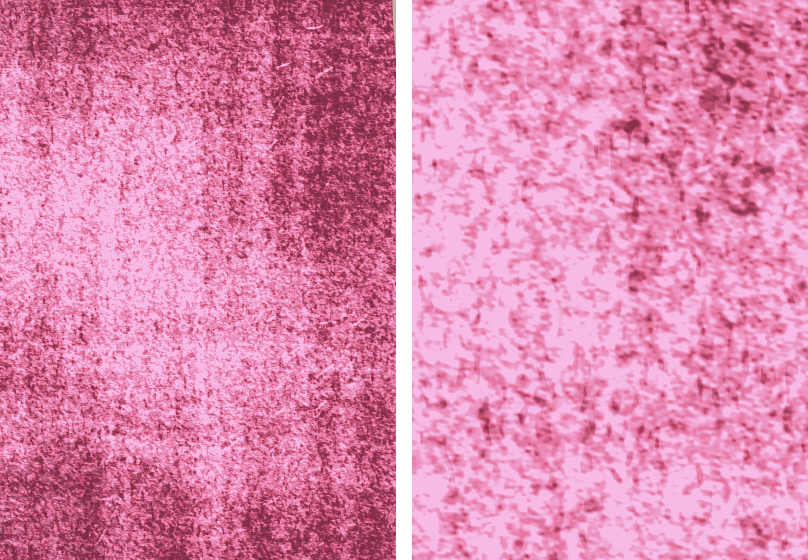
Left: the whole. Right: its middle third, enlarged.
A Shadertoy shader for this texture:

```glsl
const vec3 WINE  = vec3(0.54, 0.19, 0.30);
const vec3 ROSE  = vec3(0.77, 0.30, 0.44);
const vec3 PINK  = vec3(0.91, 0.47, 0.64);
const vec3 CANDY = vec3(0.93, 0.58, 0.76);
const vec3 BLUSH = vec3(0.97, 0.73, 0.90);
const vec3 MAUVE = vec3(0.72, 0.41, 0.55);
const vec3 FLOOR = vec3(0.78, 0.68, 0.66);

const float BASE_TONE = 0.34;      // overall lightness of the pile
const float TUFT_SCALE = 215.0;    // tufts per canvas height
const float TUFT_CONTRAST = 0.62;
const float FIBRE_SCALE = 470.0;   // finest grain per canvas height
const float FIBRE_CONTRAST = 0.52;
const float FLECK_DEPTH = 0.30;    // dark gaps between tufts
const float STREAK_CONTRAST = 0.36;
const float SCRATCH_CELLS = 13.0;
const float SCRATCH_LIGHT = 0.55;

float hash(vec2 p) {
    vec3 q = fract(p.xyx * vec3(0.1031, 0.1030, 0.0973));
    q += dot(q, q.yzx + 33.33);
    return fract((q.x + q.y) * q.z);
}

float noise(vec2 p) {
    vec2 i = floor(p), f = fract(p);
    f = f * f * (3.0 - 2.0 * f);
    return mix(mix(hash(i), hash(i + vec2(1, 0)), f.x),
               mix(hash(i + vec2(0, 1)), hash(i + vec2(1, 1)), f.x), f.y);
}

// Noise centred on zero
float grain(vec2 p) { return noise(p) - 0.5; }

vec2 rotate(vec2 p, float a) {
    float c = cos(a), s = sin(a);
    return vec2(c * p.x - s * p.y, s * p.x + c * p.y);
}

float glow(vec2 uv, vec2 centre, vec2 radius) {
    vec2 d = (uv - centre) / radius;
    return exp(-dot(d, d));
}

// Broad worn and unworn zones
float wear(vec2 uv) {
    vec2 q = uv + 0.09 * vec2(grain(uv * 5.0), grain(uv * 6.0 + 40.0));
    float t = BASE_TONE;
    t += 0.56 * glow(q, vec2(0.20, 0.62), vec2(0.38, 0.21));
    t += 0.40 * glow(q, vec2(0.52, 0.38), vec2(0.42, 0.17));
    t += 0.28 * glow(q, vec2(0.35, 0.21), vec2(0.50, 0.035));
    t += 0.16 * glow(q, vec2(0.45, 0.80), vec2(0.22, 0.12));
    t -= 0.14 * glow(q, vec2(0.92, 0.76), vec2(0.25, 0.20));
    t -= 0.12 * smoothstep(0.82, 1.0, q.y);
    t -= 0.10 * smoothstep(0.18, 0.02, q.y);
    return t;
}

// Warp and weft bands, from broad to thread thin
float streaks(vec2 p) {
    float s = 0.75 * grain(vec2(p.x * 26.0, p.y * 1.5));
    s += 0.55 * grain(vec2(p.x * 2.0, p.y * 22.0) + 17.0);
    s += 0.50 * grain(vec2(p.x * 75.0, p.y * 4.0) + 31.0);
    s += 0.40 * grain(vec2(p.x * 6.0, p.y * 110.0) + 53.0);
    s += 0.50 * smoothstep(0.70, 0.92, noise(vec2(p.x * 31.0, p.y * 1.1) + 83.0));
    s += 0.45 * smoothstep(0.80, 0.97, noise(vec2(p.x * 5.0, p.y * 130.0) + 71.0));
    return s;
}

// Short tufts leaning in slowly changing directions
float tufts(vec2 p) {
    vec2 bend = vec2(grain(p * 60.0), grain(p * 60.0 + 90.0));
    vec2 q = rotate(p + 0.006 * bend, 0.6) * TUFT_SCALE;
    float body = grain(q * vec2(0.75, 1.15)) + 0.30 * grain(p * 90.0 + 61.0);
    vec2 leaning = rotate(q, 0.9) * vec2(0.42, 0.95);
    float fleck = smoothstep(0.64, 0.86, noise(leaning + 23.0));
    vec2 r = rotate(p, 0.3) * FIBRE_SCALE;
    float fibre = grain(r * vec2(0.7, 1.0)) + 0.5 * grain(p * vec2(220.0, 510.0));
    return TUFT_CONTRAST * body + FIBRE_CONTRAST * fibre - FLECK_DEPTH * (fleck - 0.12);
}

// Sparse bright creases, gathered in two columns
float scratches(vec2 p, vec2 uv, float px) {
    vec2 cell = floor(p * SCRATCH_CELLS);
    vec2 jitter = vec2(hash(cell + 3.0), hash(cell + 8.0)) - 0.5;
    vec2 d = fract(p * SCRATCH_CELLS) - 0.5 - 0.4 * jitter;
    d = rotate(d, -0.55 + 1.0 * (hash(cell + 14.0) - 0.5));
    d.y += 1.2 * d.x * d.x * jitter.x;
    float halfLength = mix(0.08, 0.27, hash(cell + 21.0));
    d.x = max(abs(d.x) - halfLength, 0.0);
    float columns = glow(uv, vec2(0.32, 0.5), vec2(0.10, 2.0))
                  + glow(uv, vec2(0.74, 0.5), vec2(0.17, 2.0));
    float present = step(hash(cell + 29.0), 0.6 * columns);
    float line = 1.0 - smoothstep(0.0005, 0.0014 + px, length(d) / SCRATCH_CELLS);
    return present * line * smoothstep(0.15, 0.5, noise(p * 90.0));
}

vec3 dye(float t) {
    vec3 c = mix(WINE, ROSE, smoothstep(0.05, 0.36, t));
    c = mix(c, PINK, smoothstep(0.34, 0.54, t));
    c = mix(c, CANDY, smoothstep(0.56, 0.78, t));
    return mix(c, BLUSH, smoothstep(0.76, 1.04, t));
}

void mainImage(out vec4 fragColor, in vec2 fragCoord) {
    vec2 uv = fragCoord / iResolution.xy;
    vec2 p = fragCoord / iResolution.y;
    float px = 1.0 / iResolution.y;

    float tone = wear(uv) + STREAK_CONTRAST * streaks(p) + tufts(p);
    tone += SCRATCH_LIGHT * scratches(p, uv, px);
    vec3 col = dye(tone);
    col *= 1.0 + 0.3 * clamp(tone, -0.6, 0.0);

    // Greyer fibres along the left side and the ends
    float faded = 0.22 + 0.4 * smoothstep(0.55, 0.0, uv.x) * smoothstep(0.15, 0.45, abs(uv.y - 0.55));
    faded *= smoothstep(0.35, 0.70, noise(p * 190.0 + 7.0));
    faded *= smoothstep(0.75, 0.40, tone) * smoothstep(-0.1, 0.3, tone);
    col = mix(col, MAUVE, faded);

    // Bare strip beside the upper right edge
    float border = 1.003 - 0.012 * smoothstep(0.84, 1.0, uv.y);
    col = mix(col, FLOOR, smoothstep(border - px, border + px, uv.x));
    fragColor = vec4(clamp(col, 0.0, 1.0), 1.0);
}
```
